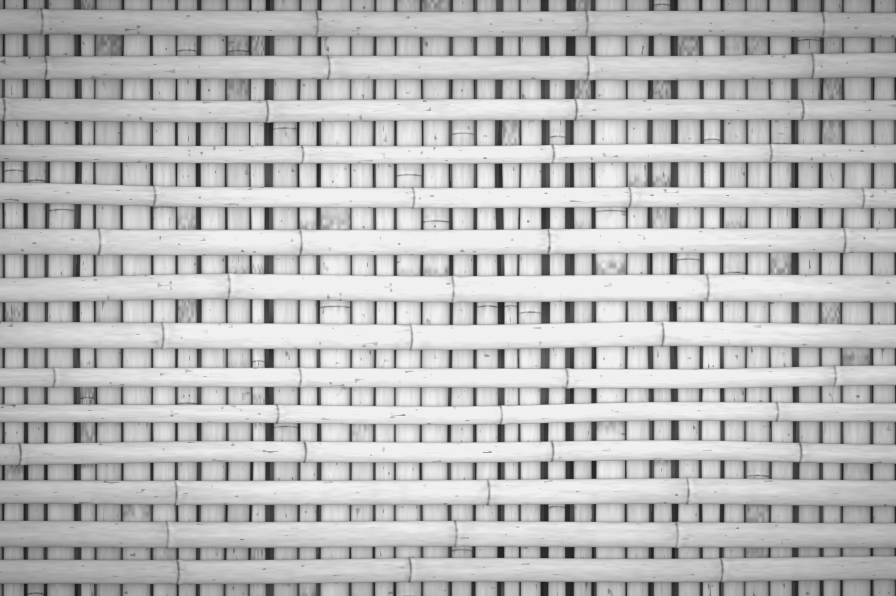
Give the GLSL for this texture, as a Shadertoy shader.

```glsl
// A pale bamboo lattice: horizontal canes lying over a screen of upright canes.
#define ROWS 14.0          // horizontal canes down the canvas
#define UPRIGHTS 36.0      // upright canes across the canvas
#define ROW_NODES 3.5      // nodes along each horizontal cane
#define UPRIGHT_NODES 1.6  // nodes along each upright cane
#define ASPECT 1.5         // keeps the grain in proportion
#define ROW_HALF 0.262     // half thickness of a row, in row pitches
#define SHADOW 0.24        // depth of the shadow under each row
#define GAP_TONE 0.16      // darkness between uprights
#define CANE_TONE 1.01     // lit cane
#define VIGNETTE 0.4       // fall of light towards the borders

float hash(vec2 p) {
    return fract(sin(dot(p, vec2(127.1, 311.7))) * 43758.5453);
}

float noise(vec2 p) {
    vec2 c = floor(p), f = fract(p);
    f = f * f * (3.0 - 2.0 * f);
    return mix(mix(hash(c), hash(c + vec2(1, 0)), f.x),
               mix(hash(c + vec2(0, 1)), hash(c + vec2(1, 1)), f.x), f.y);
}

// Signed distance along a cane to its nearest node, in cane lengths
float nodeOffset(float along, float count, float seed) {
    float s = along * count + hash(vec2(seed, 3.7));
    float cell = floor(s);
    return (s - cell - 0.5 - 0.3 * (hash(vec2(cell, seed)) - 0.5)) / count;
}

// Long grain, fine fibres and dark flecks
float wear(float along, float across, float seed) {
    vec2 shift = vec2(seed * 17.3, seed * 5.9);
    float grain = noise(vec2(along * 9.0, across * 3.0) + shift);
    float fibre = noise(vec2(along * 60.0, across * 6.0) + shift);
    float fleck = smoothstep(0.86, 0.96, noise(vec2(along * 95.0, across * 3.5) + shift));
    return 1.0 - 0.07 * grain - 0.06 * fibre - 0.32 * fleck * grain;
}

// Dark seam, pale ridge beside it and grime fading to one side
float nodeShade(float d, float along, float across, float seed) {
    float seam = exp(-d * d / 1.8e-6) * (0.5 + noise(vec2(across * 3.0, seed * 6.1)));
    float ridge = exp(-(d - 0.004) * (d - 0.004) / 6e-6);
    float grime = exp(-abs(d) * 90.0) * noise(vec2(along * 110.0, across * 4.0 + seed * 9.0));
    return 1.0 - 0.25 * seam + 0.05 * ridge - 0.17 * grime;
}

// Boundary between neighbouring uprights, drifting slightly with height
float boundary(float k, float y) {
    return k + 0.36 * (hash(vec2(k, 8.3)) - 0.5) + 0.12 * (noise(vec2(y * 4.0, k * 7.1)) - 0.5);
}

// Half width of the opening at a boundary; a few are wide
float gapHalf(float k, float y) {
    float h = hash(vec2(k, 21.4));
    return 0.018 + 0.15 * h * h * h * h + 0.035 * noise(vec2(y * 9.0, k * 3.3));
}

float uprights(vec2 uv) {
    float x = uv.x * UPRIGHTS, y = uv.y;
    float k = floor(x);
    if (x < boundary(k, y)) k -= 1.0;
    else if (x > boundary(k + 1.0, y)) k += 1.0;
    float left = boundary(k, y) + gapHalf(k, y);
    float right = boundary(k + 1.0, y) - gapHalf(k + 1.0, y);
    float halfWidth = 0.5 * (right - left);
    float across = (x - 0.5 * (left + right)) / halfWidth;
    float a = min(abs(across), 1.0);

    float seed = k + 40.0;
    float d = nodeOffset(y, UPRIGHT_NODES, seed) + 0.002 * a * a;
    float tone = CANE_TONE - 0.1 * hash(vec2(seed, 1.9));
    tone -= 0.07 * smoothstep(0.0, 1.0, across) + 0.3 * pow(a, 7.0);
    tone *= wear(y, across, seed) * nodeShade(d, y, across, seed);
    // Weathered patches on some lengths
    float patchy = smoothstep(0.78, 0.9, noise(vec2(y * 13.0, seed * 4.7)));
    tone *= 1.0 - 0.35 * patchy * noise(vec2(across * 4.0 + seed, y * 110.0));

    float soft = 0.8 * UPRIGHTS / iResolution.x;
    float cover = 1.0 - smoothstep(-soft, soft, (abs(across) - 1.0) * halfWidth);
    float dark = GAP_TONE + 0.22 * noise(vec2(k * 5.0, y * 14.0));
    return mix(dark, tone, cover);
}

// Row centre, measured down the canvas in row pitches
float rowCentre(float i, float x) {
    float sag = (i - 7.3) / 1.9;
    float base = i + 0.58 + 0.3 * exp(-sag * sag) - 0.18 * step(12.5, i);
    float tilt = 0.1 * (hash(vec2(i, 5.1)) - 0.5) * (x - 0.5);
    return base + tilt + 0.12 * (noise(vec2(x * 4.0, i * 7.7)) - 0.5);
}

void mainImage(out vec4 fragColor, in vec2 fragCoord) {
    vec2 uv = fragCoord / iResolution.xy;
    float down = (1.0 - uv.y) * ROWS;
    float soft = 0.8 * ROWS / iResolution.y;
    float tone = uprights(uv);

    // Lay the nearby rows from top to bottom, each with its shadow
    for (int n = -1; n <= 1; n++) {
        float i = floor(down) + float(n);
        float d = nodeOffset(uv.x, ROW_NODES, i);
        float thick = ROW_HALF + 0.045 * cos(i * 1.047) + 0.03 * (hash(vec2(i, 9.2)) - 0.5);
        thick *= 1.0 + 0.05 * exp(-d * d / 2e-5) + 0.12 * (uv.x - 0.5) * sin(i * 2.4);
        float offset = down - rowCentre(i, uv.x);
        float across = offset / thick;
        float edge = abs(offset) - thick;
        float a = min(abs(across), 1.0);

        float reach = offset > 0.0 ? 10.0 : 25.0;
        tone *= 1.0 - SHADOW * exp(-max(edge, 0.0) * reach);

        float cane = CANE_TONE - 0.12 * smoothstep(-0.1, 1.0, across) - 0.26 * pow(a, 9.0);
        cane *= wear(uv.x * ASPECT, across, i + 90.0);
        cane *= nodeShade(d + 0.002 * a * a, uv.x * ASPECT, across, i);
        tone = mix(tone, cane, 1.0 - smoothstep(-soft, soft, edge));
    }

    // Light pooled near the middle
    float radius = length(uv - vec2(0.53, 0.48));
    tone *= 1.04 - VIGNETTE * smoothstep(0.18, 0.8, radius);
    fragColor = vec4(vec3(clamp(tone, 0.0, 0.94)), 1.0);
}
```
